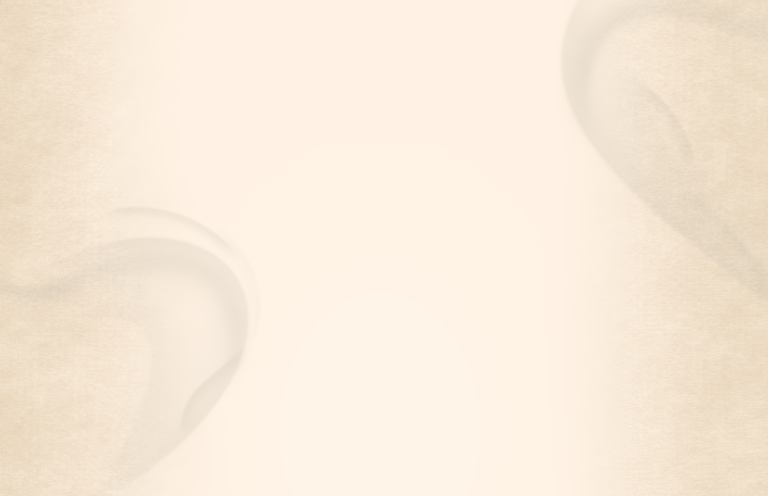
Give the GLSL for this background, as a WebGL 1 fragment shader.

```glsl
precision highp float;
uniform vec2 u_resolution;

float hash(vec2 p) {
  return fract(sin(dot(p, vec2(127.1, 311.7))) * 43758.5453);
}

float noise(vec2 p) {
  vec2 i = floor(p), f = fract(p);
  f = f * f * (3.0 - 2.0 * f);
  return mix(mix(hash(i), hash(i + vec2(1.0, 0.0)), f.x),
             mix(hash(i + vec2(0.0, 1.0)), hash(i + 1.0), f.x), f.y);
}

float fbm(vec2 p) {
  float sum = 0.0, amp = 0.5;
  for (int i = 0; i < 4; i++) {
    sum += amp * noise(p);
    p = p * 2.1 + 7.3;
    amp *= 0.5;
  }
  return sum;
}

vec2 cubic(vec2 a, vec2 b, vec2 c, vec2 d, float t) {
  float s = 1.0 - t;
  return s * s * s * a + 3.0 * s * s * t * b + 3.0 * s * t * t * c + t * t * t * d;
}

// Soft stroke along a cubic: separate falloff to the left and right of travel
float veil(vec2 p, vec2 a, vec2 b, vec2 c, vec2 d, float leftWidth, float rightWidth) {
  float best = 1e3, side = 1.0, along = 0.0;
  vec2 start = a;
  for (int i = 1; i <= 28; i++) {
    vec2 end = cubic(a, b, c, d, float(i) / 28.0);
    vec2 e = end - start, q = p - start;
    float h = clamp(dot(q, e) / dot(e, e), 0.0, 1.0);
    float dist = length(q - e * h);
    if (dist < best) {
      best = dist;
      side = e.y * q.x - e.x * q.y;
      along = (float(i) - 1.0 + h) / 28.0;
    }
    start = end;
  }
  float r = best / (side > 0.0 ? leftWidth : rightWidth);
  return exp(-r * r) * smoothstep(0.0, 0.2, along) * smoothstep(1.0, 0.8, along);
}

float leftSmoke(vec2 p) {
  vec2 a = vec2(0.3, 2.75), b = vec2(2.5, 1.55), c = vec2(3.65, 3.65), d = vec2(0.65, 5.2);
  // Outer rim and its inner haze
  float s = 0.24 * veil(p, a, b, c, d, 0.02, 0.13);
  s += 0.20 * veil(p, a, b, c, d, 0.03, 0.48);
  // Dark crease and the valley at the left border
  s += 0.34 * veil(p, vec2(0.1, 3.02), vec2(1.2, 2.55), vec2(2.75, 2.05), vec2(2.28, 4.1), 0.08, 0.15);
  s += 0.50 * veil(p, vec2(-0.6, 2.64), vec2(0.0, 2.85), vec2(0.3, 3.08), vec2(0.9, 2.78), 0.06, 0.08);
  // Inner hollow edge
  s += 0.17 * veil(p, vec2(0.7, 3.15), vec2(1.9, 2.95), vec2(1.7, 3.9), vec2(0.9, 5.1), 0.28, 0.05);
  // Lower fold
  s += 0.42 * veil(p, vec2(2.5, 3.4), vec2(2.15, 3.85), vec2(1.8, 3.85), vec2(1.82, 4.4), 0.09, 0.02);
  // Upper wisp and its faint tail
  s += 0.38 * veil(p, vec2(1.0, 2.14), vec2(1.5, 1.98), vec2(2.1, 2.18), vec2(2.4, 2.6), 0.018, 0.07);
  s += 0.11 * veil(p, vec2(2.1, 2.2), vec2(2.6, 2.6), vec2(2.75, 3.1), vec2(2.4, 3.65), 0.02, 0.13);
  return s;
}

float rightSmoke(vec2 p) {
  vec2 a = vec2(8.4, 3.55), b = vec2(6.4, 2.0), c = vec2(4.72, 1.0), d = vec2(6.2, -0.5);
  // Outer rim and its inner haze
  float s = 0.24 * veil(p, a, b, c, d, 0.025, 0.20);
  s += 0.20 * veil(p, a, b, c, d, 0.04, 0.50);
  // Arch across the top
  s += 0.42 * veil(p, vec2(5.9, 1.5), vec2(5.55, -0.1), vec2(6.6, -0.35), vec2(8.6, 0.85), 0.15, 0.08);
  // Inner haze and fold
  s += 0.15 * veil(p, vec2(7.4, 2.3), vec2(6.7, 1.8), vec2(6.4, 1.2), vec2(6.3, 0.6), 0.25, 0.09);
  s += 0.46 * veil(p, vec2(6.36, 0.78), vec2(6.75, 1.12), vec2(6.88, 1.3), vec2(6.97, 1.8), 0.02, 0.09);
  // Trailing creases
  s += 0.24 * veil(p, vec2(6.8, 1.85), vec2(7.2, 2.2), vec2(7.5, 2.5), vec2(8.0, 3.2), 0.03, 0.07);
  s += 0.20 * veil(p, vec2(7.1, 2.1), vec2(7.4, 2.4), vec2(7.6, 2.8), vec2(7.9, 3.3), 0.05, 0.04);
  return s;
}

void main() {
  // Canvas units with y pointing down
  vec2 uv = gl_FragCoord.xy / u_resolution;
  vec2 p = vec2(uv.x, 1.0 - uv.y) * vec2(7.68, 4.96);

  // Cream centre with a pale pool below
  vec2 pool = (p - vec2(3.8, 4.3)) * vec2(0.55, 0.4);
  vec3 cream = mix(vec3(1.0, 0.949, 0.894), vec3(1.0, 0.957, 0.910), exp(-dot(pool, pool)));

  // Paper fading in from both sides
  float cloud = fbm(p * 1.6) - 0.47;
  float reach = 2.0 + 0.45 * smoothstep(1.5, 3.2, p.y);
  float leftFade = 1.0 - smoothstep(-0.1, reach, p.x + 0.3 * cloud);
  float rightFade = smoothstep(5.4, 7.5, p.x + 0.3 * cloud);
  float paperMask = leftFade + rightFade;
  float fibre = 0.9 * noise(p * vec2(20.0, 65.0)) + 1.1 * noise(p * vec2(55.0, 67.0)) - 1.0;
  float mottle = fbm(p * vec2(5.0, 8.0) + 19.0) - 0.47;
  vec3 paper = vec3(0.930, 0.862, 0.770) + (0.04 * cloud + 0.05 * mottle) * vec3(0.7, 1.0, 1.3);
  vec3 color = mix(cream, paper, paperMask);

  // Translucent grey veils
  float smoke = (leftSmoke(p) + rightSmoke(p)) * (0.95 + 0.5 * cloud);
  color = mix(color, vec3(0.80, 0.762, 0.695), 0.8 * (1.0 - exp(-smoke)));

  // Paper grain
  color += 0.026 * fibre * smoothstep(0.05, 0.6, paperMask) * vec3(0.8, 1.0, 1.2);
  gl_FragColor = vec4(color, 1.0);
}
```
